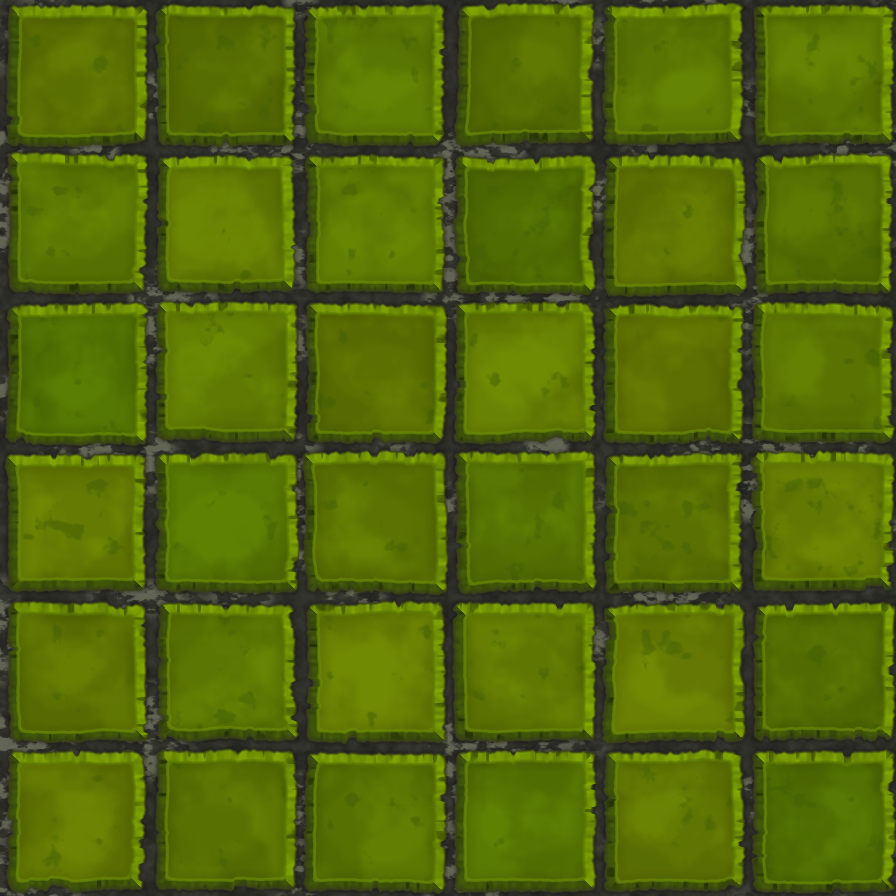
A Shadertoy shader for this texture:

```glsl
// Six by six grid of worn, bevelled green tiles set in dark, crumbly grout.

float hash(vec2 p) {
    vec3 q = fract(vec3(p.xyx) * 0.1031);
    q += dot(q, q.yzx + 33.33);
    return fract((q.x + q.y) * q.z);
}

float noise(vec2 p) {
    vec2 i = floor(p), f = fract(p);
    f = f * f * (3.0 - 2.0 * f);
    return mix(mix(hash(i), hash(i + vec2(1, 0)), f.x),
               mix(hash(i + vec2(0, 1)), hash(i + vec2(1, 1)), f.x), f.y);
}

float fbm(vec2 p) {
    float sum = 0.0, amp = 0.5;
    for (int i = 0; i < 4; i++) {
        sum += amp * noise(p);
        p = p * 2.03 + 17.0;
        amp *= 0.5;
    }
    return sum / 0.9375;
}

// Smooth minimum, used to round the tile corners
float smin(float a, float b, float k) {
    float h = max(k - abs(a - b), 0.0) / k;
    return min(a, b) - h * h * k * 0.25;
}

vec3 groutColor(vec2 g) {
    float grain = fbm(g * 16.0);
    vec3 col = vec3(0.18, 0.18, 0.16) * (0.65 + 0.7 * grain);
    float crumbs = smoothstep(0.5, 0.75, noise(g * 3.0 + 40.0))
                 * smoothstep(0.45, 0.65, fbm(g * vec2(14.0, 22.0) + 9.0));
    return mix(col, vec3(0.42, 0.43, 0.36), 0.85 * crumbs);
}

vec3 faceColor(vec2 p, vec2 id) {
    vec2 q = p + id * 7.3;
    float tone = hash(id + 3.7);
    vec3 col = mix(vec3(0.32, 0.45, 0.01), vec3(0.39, 0.465, 0.01), tone);
    col *= 0.92 + 0.13 * hash(id + 21.0);
    // Uneven glaze: a paler centre and soft-edged stains
    float pool = length(p * vec2(0.9, 1.1)) + 0.22 * (fbm(q * 4.0) - 0.5);
    col *= 1.0 + 0.06 * smoothstep(0.32, 0.22, pool);
    col *= 0.94 + 0.12 * smoothstep(0.35, 0.65, fbm(q * 3.0 + 5.0));
    col = mix(col, vec3(0.25, 0.37, 0.02), 0.5 * smoothstep(0.68, 0.8, fbm(q * 7.0 + 60.0)));
    return col;
}

void mainImage(out vec4 fragColor, in vec2 fragCoord) {
    vec2 g = fragCoord / iResolution.xy * 6.0;
    float aa = 6.0 / min(iResolution.x, iResolution.y);
    vec2 id = floor(g), p = fract(g) - 0.5;
    p -= vec2(0.015, 0.0);

    // Distance to the outer and inner outline, over the four sides
    float outer = 1.0, inner = 1.0, nearest = 1.0;
    float along = 0.0, side = 0.0;
    for (int i = 0; i < 4; i++) {
        float k = float(i), a = k * 1.5707963;
        vec2 n = vec2(cos(a), sin(a)), seed = id * 4.0 + k * 31.0;
        float t = dot(p, vec2(-n.y, n.x));
        float base = 0.464 + 0.022 * (hash(seed) - 0.5) - dot(p, n);
        base += 0.035 * t * (hash(seed + 5.0) - 0.5);
        base += 0.022 * (noise(vec2(t * 5.0 + 9.0, hash(seed) * 90.0)) - 0.5);
        float chip = smoothstep(0.76, 0.9, noise(vec2(t * 13.0 + 20.0, hash(seed + 8.0) * 90.0)));
        float rough = noise(vec2(t * 38.0 + 50.0, hash(seed + 2.0) * 90.0)) - 0.5;
        float rim = base + 0.018 * rough - 0.028 * chip;
        float width = 0.072 + 0.016 * (hash(seed + 11.0) - 0.5);
        outer = smin(outer, rim, 0.05);
        inner = smin(inner, base - width + 0.006 * rough - 0.012 * chip, 0.035);
        if (base < nearest) {
            nearest = base;
            along = t + k * 3.0 + dot(id, vec2(5.0, 31.0));
            side = k;
        }
    }

    // Bevel: lit at the right and top, shaded at the left and bottom
    bool lit = side < 1.5;
    float ridges = noise(vec2(along * 40.0, nearest * 9.0));
    vec3 bevel = lit ? vec3(0.45, 0.58, 0.01) : vec3(0.24, 0.325, 0.03);
    bevel *= 0.84 + 0.32 * ridges;
    float crease = smoothstep(0.74, 0.9, noise(vec2(along * 28.0 + 70.0, nearest * 6.0)));
    bevel *= 1.0 - 0.35 * crease;
    bevel = mix(vec3(0.22, 0.25, 0.09), bevel, smoothstep(0.0, lit ? 0.02 : 0.04, outer));

    // Face, with a thin glint on its shaded sides and a soft line on the lit ones
    vec3 face = faceColor(p, id);
    face *= 1.0 - 0.08 * smoothstep(0.09, 0.0, inner);
    float lip = smoothstep(0.009 + aa, 0.004, abs(inner));
    vec3 lipColor = lit ? vec3(0.36, 0.48, 0.01) : vec3(0.43, 0.56, 0.02);

    // Grout, darkened beneath the tile edges
    vec3 col = groutColor(g) * (0.8 + 0.2 * smoothstep(0.0, -0.03, outer));
    vec3 tile = mix(bevel, face, smoothstep(-aa, aa, inner));
    tile = mix(tile, lipColor, 0.65 * lip);
    col = mix(col, tile, smoothstep(-aa, aa, outer));
    fragColor = vec4(col, 1.0);
}
```
